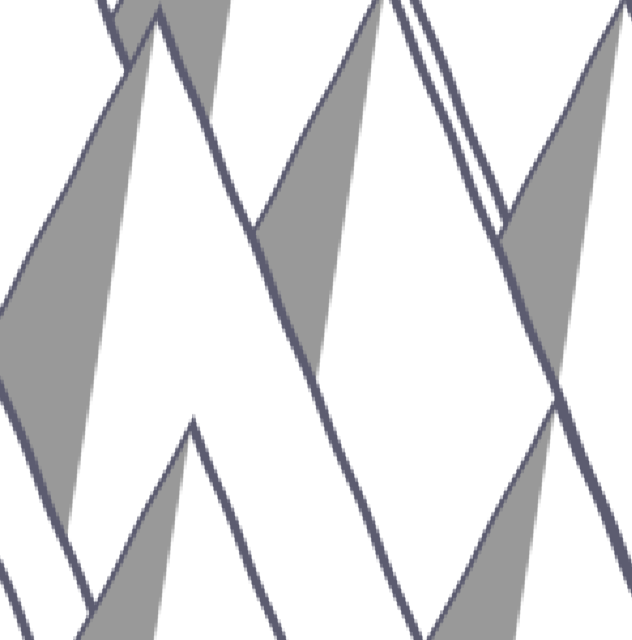
This pattern is drawn by a WebGL 2 fragment shader. Its source:

```glsl
#version 300 es
precision highp float;

uniform vec2 u_resolution;
out vec4 fragColor;

const vec3 SNOW = vec3(1.0);
const vec3 SHADE = vec3(0.6);
const vec3 INK = vec3(0.36, 0.36, 0.44);

vec2 hash2(vec2 p) {
    vec3 q = fract(p.xyx * vec3(0.1031, 0.1030, 0.0973));
    q += dot(q, q.yzx + 33.33);
    return fract((q.xx + q.yz) * q.zy);
}

float coverage(float d) {
    return smoothstep(-0.0035, 0.0035, d);
}

// Soft staircase: flat cells joined by short smooth ramps
vec2 softCells(vec2 p, float count) {
    vec2 u = p * count - 0.5;
    return (floor(u) + smoothstep(0.2, 0.8, fract(u)) + 0.5) / count;
}

// Paints one outlined peak, shaded to the left of its ridge
vec3 paintPeak(vec3 color, vec2 p, vec2 apex, float seed) {
    float drop = apex.y - p.y;
    float x = p.x - apex.x;
    float wobble = 0.0015 * sin(drop * 31.0 + seed * 6.28) * smoothstep(0.0, 0.1, drop);
    float left = x + 0.528 * drop + wobble;
    float right = 0.413 * drop - x + wobble;

    float outer = min(left + 0.0045, right + 0.008);
    float inner = min(left - 0.0045, right - 0.008);
    vec3 fill = mix(SHADE, SNOW, coverage(x + 0.175 * drop));
    return mix(color, mix(INK, fill, coverage(inner)), coverage(outer));
}

void main() {
    vec2 p = softCells(gl_FragCoord.xy / u_resolution.y, 150.0);
    vec3 color = SNOW;

    // Rows run from back to front, and each row from right to left
    for (int row = 0; row < 5; row++) {
        for (int col = 5; col >= -2; col--) {
            vec2 cell = vec2(col, row);
            vec2 jitter = hash2(cell + 17.0) - 0.5;
            float stagger = 0.5 * mod(cell.y, 2.0);
            vec2 apex = vec2(0.17 + 0.42 * (cell.x + stagger), 2.06 - 0.55 * cell.y);
            apex += jitter * vec2(0.18, 0.26);
            color = paintPeak(color, p, apex, jitter.x);
        }
    }

    fragColor = vec4(color, 1.0);
}
```
